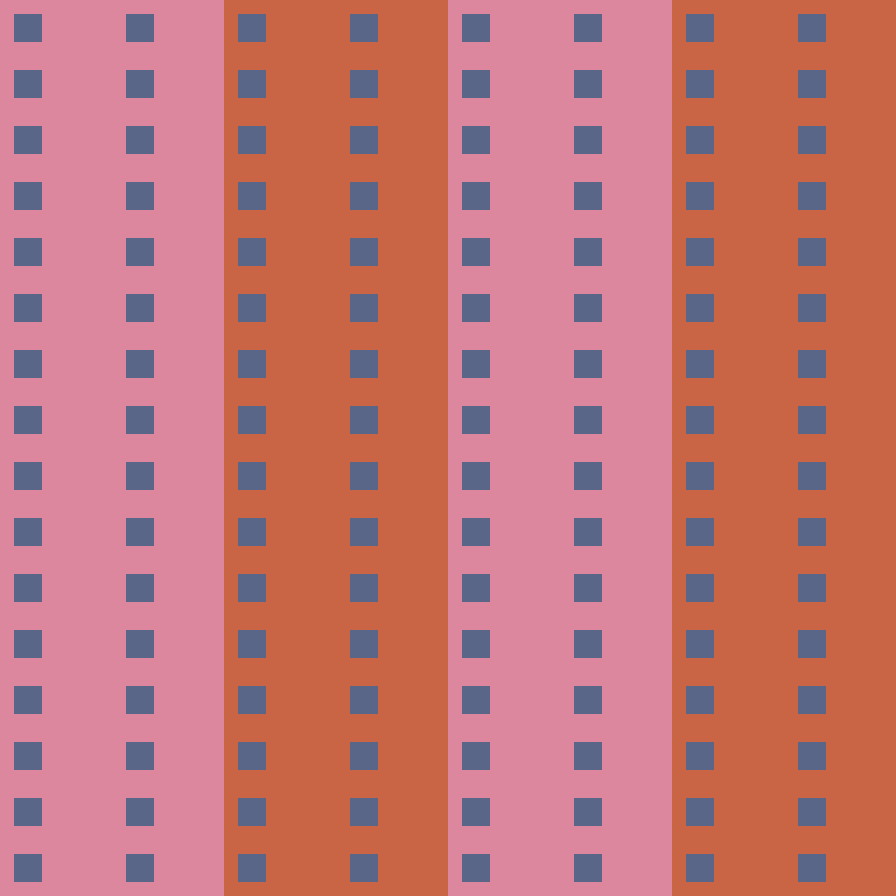
This pattern is drawn by a WebGL 2 fragment shader. Its source:

```glsl
#version 300 es
precision highp float;
// Broad pink and rust vertical stripes overlaid with columns of small slate squares.

uniform vec2 u_resolution;
out vec4 outColor;

const vec3 PINK  = vec3(0.865, 0.530, 0.625);
const vec3 RUST  = vec3(0.787, 0.392, 0.267);
const vec3 SLATE = vec3(0.350, 0.400, 0.530);

const float STRIPE_WIDTH = 1.0 / 4.0;
const vec2  SQUARE_PITCH = vec2(1.0 / 8.0, 1.0 / 16.0);
const vec2  FIRST_CENTER = vec2(1.0 / 32.0);
const float SQUARE_HALF  = 1.0 / 64.0;

// Offset from the nearest point of a lattice with the given pitch.
vec2 repeatAround(vec2 p, vec2 center, vec2 pitch) {
    return (fract((p - center) / pitch + 0.5) - 0.5) * pitch;
}

// Signed distance to an axis-aligned square.
float squareDistance(vec2 p, float halfSize) {
    vec2 q = abs(p) - halfSize;
    return length(max(q, 0.0)) + min(max(q.x, q.y), 0.0);
}

// Signed distance to every other stripe, starting at x = 0.
float stripeDistance(float x, float width) {
    float period = 2.0 * width;
    float fromCenter = (fract((x - 0.5 * width) / period + 0.5) - 0.5) * period;
    return abs(fromCenter) - 0.5 * width;
}

// Coverage of a shape, smoothed over one pixel.
float coverage(float dist, float pixel) {
    return clamp(0.5 - dist / pixel, 0.0, 1.0);
}

void main() {
    float pixel = 1.0 / min(u_resolution.x, u_resolution.y);
    vec2 p = gl_FragCoord.xy * pixel;

    // Striped ground
    float stripe = coverage(stripeDistance(p.x, STRIPE_WIDTH), pixel);
    vec3 color = mix(RUST, PINK, stripe);

    // Columns of squares
    vec2 local = repeatAround(p, FIRST_CENTER, SQUARE_PITCH);
    float square = coverage(squareDistance(local, SQUARE_HALF), pixel);
    color = mix(color, SLATE, square);

    outColor = vec4(color, 1.0);
}
```
